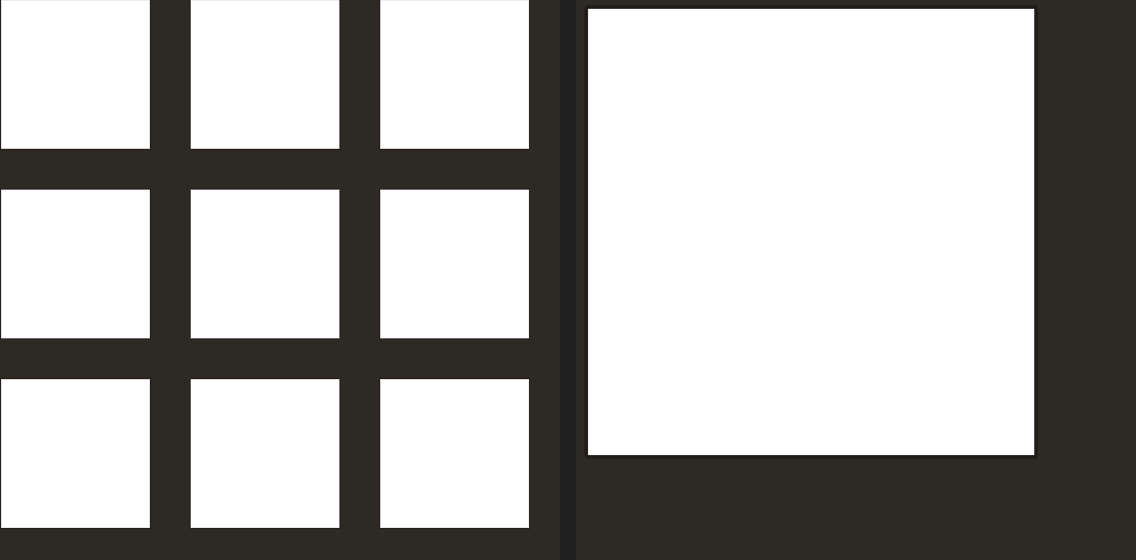
Left: the whole. Right: its middle third, enlarged.
This pattern is drawn by a Shadertoy shader. Its source:

```glsl
float boxDistance(vec2 p, float halfSide) {
    vec2 q = abs(p) - halfSide;
    return length(max(q, 0.0)) + min(max(q.x, q.y), 0.0);
}

void mainImage(out vec4 fragColor, in vec2 fragCoord) {
    vec2 uv = fragCoord / iResolution.xy;
    float soft = 0.7 / min(iResolution.x, iResolution.y);

    // Three by three panes, slightly off centre
    float pitch = 0.3385;
    vec2 cell = (fract((uv - vec2(0.1348, 0.1901)) / pitch + 0.5) - 0.5) * pitch;
    float d = boxDistance(cell, 0.1328);

    // Warm charcoal bars with a thin darker rim beside each pane
    vec3 bars = vec3(0.178, 0.164, 0.147);
    vec3 rim = vec3(0.13, 0.11, 0.10);
    vec3 color = mix(rim, bars, smoothstep(0.0022 - soft, 0.0022 + soft, d));

    // White panes
    color = mix(vec3(1.0), color, smoothstep(-soft, soft, d));
    fragColor = vec4(color, 1.0);
}
```
